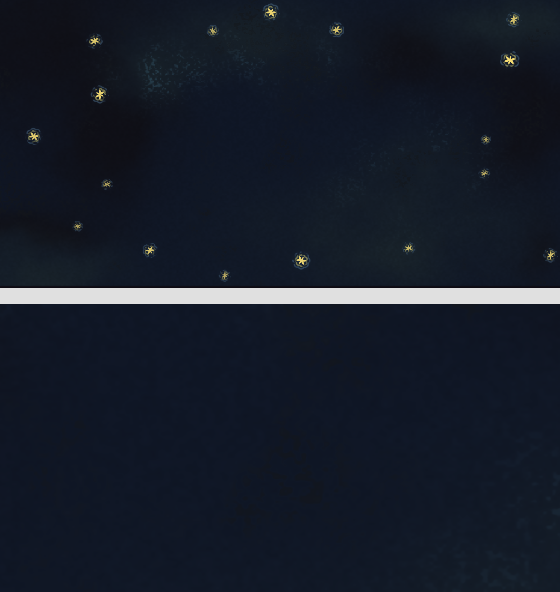
Top, the full canvas; bottom, a detail of the centre.
A Shadertoy shader for this background:

```glsl
// A painted night sky: navy wash with soft black and teal clouds, dry-brush grain,
// and small yellow flower-like lights with blue petals scattered round the border.
// Clouds are noise-warped soft ellipses; the lights are polar shapes placed in a loop.

float hash(vec2 p) {
    vec3 q = fract(vec3(p.xyx) * 0.1031);
    q += dot(q, q.yzx + 33.33);
    return fract((q.x + q.y) * q.z);
}

float noise(vec2 p) {
    vec2 i = floor(p), f = fract(p);
    f = f * f * (3.0 - 2.0 * f);
    return mix(mix(hash(i), hash(i + vec2(1, 0)), f.x),
               mix(hash(i + vec2(0, 1)), hash(i + vec2(1, 1)), f.x), f.y);
}

float fbm(vec2 p) {
    float sum = 0.0, amp = 0.5;
    for (int i = 0; i < 5; i++) {
        sum += amp * noise(p);
        p = mat2(1.6, 1.2, -1.2, 1.6) * p + 7.3;
        amp *= 0.5;
    }
    return sum;
}

float cloud(vec2 uv, vec2 centre, vec2 radius) {
    vec2 d = (uv - centre) / radius;
    return exp(-dot(d, d));
}

// Adds one light; q is in units of its radius, aa is the edge softness.
vec3 addLight(vec3 col, vec2 q, float seed, float strength, float aa) {
    float d = length(q);
    if (d > 2.5) return col;
    float a = atan(q.y, q.x) + seed * 6.2832;
    col += vec3(0.04, 0.07, 0.10) * strength * exp(-2.2 * d * d);

    // Scalloped blue petals, then a broken pale ring inside them
    float outer = abs(d - 0.82 - 0.12 * abs(cos(4.0 * a)));
    float inner = abs(d - 0.56 - 0.10 * abs(sin(3.5 * a + 0.5 * d)));
    float broken = smoothstep(0.25, 0.7, noise(q * 4.0 + seed * 40.0));
    col = mix(col, vec3(0.25, 0.36, 0.46), strength * 0.65 * broken * (1.0 - smoothstep(0.02, 0.06 + aa, outer)));
    col = mix(col, vec3(0.62, 0.62, 0.38), strength * 0.75 * broken * (1.0 - smoothstep(0.02, 0.06 + aa, inner)));

    // Uneven yellow star in the middle
    float edge = 0.36 + 0.15 * cos(6.0 * a) + 0.07 * cos(a * 2.0 + 1.0);
    float core = 1.0 - smoothstep(edge - aa, edge + aa, d);
    return mix(col, vec3(0.97, 0.87, 0.45), core * strength);
}

void mainImage(out vec4 fragColor, in vec2 fragCoord) {
    vec2 uv = fragCoord / iResolution.xy;
    vec2 p = fragCoord / iResolution.y;
    vec2 aspect = vec2(iResolution.x / iResolution.y, 1.0);

    // Ragged cloud coordinates
    vec2 w = uv + 0.16 * (vec2(fbm(p * 5.0), fbm(p * 5.0 + 31.0)) - 0.48);
    float rough = fbm(p * 9.0 + 12.0);

    float dark = cloud(w, vec2(0.06, 0.86), vec2(0.22, 0.30))
               + cloud(w, vec2(0.20, 0.50), vec2(0.10, 0.22))
               + cloud(w, vec2(0.74, 0.80), vec2(0.13, 0.15))
               + cloud(w, vec2(0.95, 0.58), vec2(0.10, 0.24))
               + cloud(w, vec2(0.04, 0.20), vec2(0.16, 0.07))
               + 0.8 * cloud(w, vec2(0.97, 0.13), vec2(0.05, 0.10));
    float brushed = cloud(w, vec2(0.28, 0.75), vec2(0.08, 0.08))
                  + 0.8 * cloud(w, vec2(0.47, 0.80), vec2(0.15, 0.09))
                  + 0.7 * cloud(w, vec2(0.75, 0.40), vec2(0.11, 0.14));
    float teal = 0.8 * brushed
               + cloud(w, vec2(0.93, 0.91), vec2(0.14, 0.11))
               + 0.7 * cloud(w, vec2(0.42, 0.92), vec2(0.20, 0.10))
               + 0.8 * cloud(w, vec2(0.70, 0.17), vec2(0.24, 0.20))
               + cloud(w, vec2(0.08, 0.06), vec2(0.16, 0.11));

    vec3 col = vec3(0.060, 0.088, 0.148);
    col = mix(col, vec3(0.058, 0.060, 0.088), clamp(dark * (0.7 + 0.6 * rough), 0.0, 1.0));
    col = mix(col, vec3(0.092, 0.130, 0.160), clamp(teal * (0.45 + rough), 0.0, 1.0));

    // Dry-brush flecks in the teal, faint olive speckle elsewhere, overall grain
    float grain = noise(p * 120.0) * 0.6 + noise(p * vec2(190.0, 240.0)) * 0.4;
    float fleck = smoothstep(0.52, 0.85, grain) * smoothstep(0.35, 0.65, rough);
    col += vec3(0.05, 0.10, 0.12) * fleck * min(brushed, 1.0);
    float speckle = smoothstep(0.55, 0.72, fbm(p * 7.0 + 50.0)) * smoothstep(0.45, 0.7, grain);
    col = mix(col, vec3(0.070, 0.080, 0.095), 0.6 * speckle);
    col *= 0.93 + 0.14 * grain;

    // Lights spread round the border, leaving the middle empty
    for (int i = 0; i < 17; i++) {
        float k = float(i);
        float h = hash(vec2(k, 3.7)), size = hash(vec2(k, 9.1));
        float angle = (k + 0.7 * h) * 6.2832 / 17.0;
        vec2 dir = vec2(cos(angle), sin(angle));
        dir /= max(abs(dir.x), abs(dir.y));
        vec2 centre = 0.5 + 0.49 * dir * mix(0.62, 1.0, hash(vec2(k, 5.3)));
        float radius = mix(0.017, 0.034, size);
        col = addLight(col, (p - centre * aspect) / radius, h,
                       mix(0.65, 1.0, size), 0.8 / (iResolution.y * radius));
    }

    // Thin dark lower edge
    col = mix(vec3(0.055, 0.045, 0.075), col, smoothstep(0.004, 0.010, uv.y));
    fragColor = vec4(col, 1.0);
}
```
